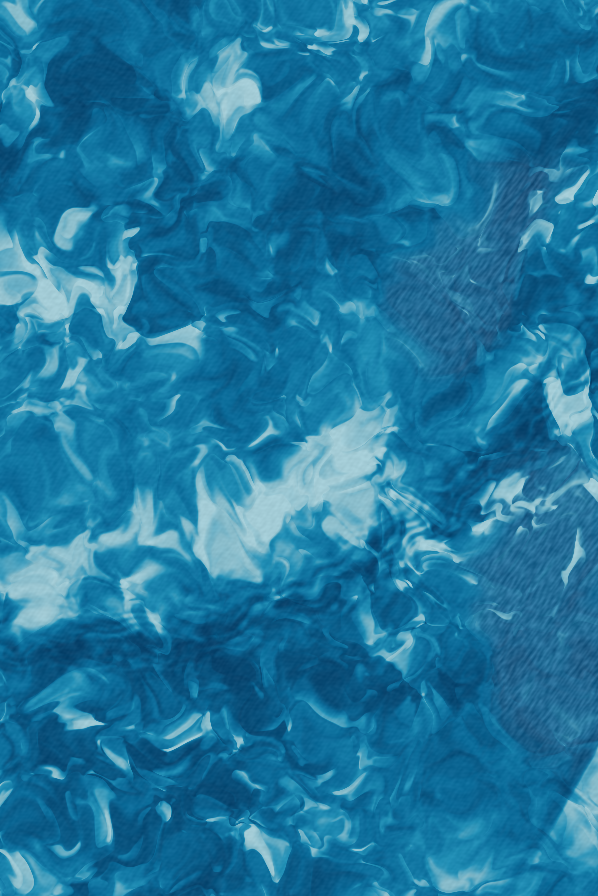
Reproduce this texture procedurally as a Shadertoy shader.

```glsl
// Blue tie-dyed cloth: ragged pale blots, dark diagonal folds and sheer violet weave.

// Dye colours from deep to bleached, and the tone at which each one is reached
const int SHADES = 8;
const vec3 DYE[SHADES] = vec3[SHADES](
    vec3(0.03, 0.26, 0.42), vec3(0.035, 0.33, 0.50), vec3(0.045, 0.42, 0.60),
    vec3(0.075, 0.48, 0.65), vec3(0.13, 0.56, 0.71), vec3(0.31, 0.64, 0.75),
    vec3(0.52, 0.73, 0.79), vec3(0.64, 0.80, 0.84));
const float TONE[SHADES] = float[SHADES](-2.5, -1.28, -0.36, 0.36, 0.92, 1.37, 1.96, 3.2);
const vec3 VEIL_COLOR = vec3(0.25, 0.40, 0.55);

const float TONE_OFFSET = -0.26;
const float FLAKE_STRENGTH = 0.62;
const float FLAKE_EDGE = 0.012;
const float SPOT_STRENGTH = 1.3;
const float BLEACH = 1.9;
const float FOLD_DEPTH = 1.2;
const float VEIL_OPACITY = 0.42;
const float WEAVE_CONTRAST = 0.013;

vec2 hashGradient(vec2 cell) {
    vec3 h = fract(cell.xyx * vec3(0.1031, 0.1030, 0.0973));
    h += dot(h, h.yzx + 33.33);
    float angle = 6.2832 * fract((h.x + h.y) * h.z);
    return vec2(cos(angle), sin(angle));
}

// Gradient noise scaled to a spread of about one
float noise(vec2 p) {
    vec2 i = floor(p), f = p - i;
    vec2 u = f * f * f * (f * (f * 6.0 - 15.0) + 10.0);
    vec2 e = vec2(1.0, 0.0);
    float low = mix(dot(hashGradient(i), f), dot(hashGradient(i + e), f - e), u.x);
    float high = mix(dot(hashGradient(i + e.yx), f - e.yx),
                     dot(hashGradient(i + 1.0), f - 1.0), u.x);
    return 4.6 * mix(low, high, u.y);
}

vec2 noise2(vec2 p) {
    return vec2(noise(p + 17.3), noise(p.yx + 71.9));
}

mat2 rotation(float a) {
    return mat2(cos(a), sin(a), -sin(a), cos(a));
}

// Soft stroke from a to b
float stroke(vec2 p, vec2 a, vec2 b, float width) {
    vec2 ab = b - a;
    vec2 offset = p - a - ab * clamp(dot(p - a, ab) / dot(ab, ab), 0.0, 1.0);
    return exp(-dot(offset, offset) / (width * width));
}

// Soft-edged tilted ellipse
float patchMask(vec2 p, vec2 center, vec2 radius, float tilt) {
    return 1.0 - smoothstep(0.6, 1.1, length((rotation(-tilt) * (p - center)) / radius));
}

// Small ragged flakes: crisp on one side, fading on the other
float flakes(vec2 p) {
    float sum = 0.0, freq = 12.0;
    for (int i = 0; i < 4; i++) {
        vec2 q = rotation(float(i) * 1.1) * p * freq + float(i) * 23.7;
        float body = smoothstep(0.45, 0.45 + FLAKE_EDGE * freq, noise(q));
        sum += body * max(noise(q * 0.7 + 41.0) + 0.2, 0.0);
        freq *= 1.65;
    }
    return sum;
}

vec3 dye(float tone) {
    vec3 color = DYE[0];
    for (int i = 1; i < SHADES; i++)
        color = mix(color, DYE[i], clamp((tone - TONE[i - 1]) / (TONE[i] - TONE[i - 1]), 0.0, 1.0));
    return color;
}

void mainImage(out vec4 fragColor, in vec2 fragCoord) {
    vec2 p = fragCoord / iResolution.y;

    // Feathered run of the dye
    vec2 q = p + 0.010 * noise2(p * 7.0);
    q += 0.007 * noise2(q * 19.0);
    q += 0.0028 * noise2(q * 52.0);

    // Mottled ground, flakes gathered in drifts, and scattered bleached spots
    float ragged = 0.6 * noise(q * 24.0 + 8.0) + 0.4 * noise(q * 50.0);
    float drift = clamp(1.0 + 0.45 * noise(p * 4.0 + 31.0), 0.3, 1.8);
    float tone = TONE_OFFSET + 0.38 * noise(q * 3.0 + 5.0) + 0.3 * noise(q * 6.5 + 9.0)
               + 0.28 * noise(q * 15.0) + 0.22 * noise(q * 34.0 + 2.0) + 0.17 * noise(q * 80.0);
    tone += FLAKE_STRENGTH * drift * flakes(q);
    tone += SPOT_STRENGTH * smoothstep(1.15, 1.9, 0.85 * noise(q * 8.0 + 60.0) + ragged);

    // Curved main fold: signed distance across it and streaks along it
    float run = max(p.x - 0.13, 0.0);
    float across = (p.y - 0.285 - 1.15 * run * run) / sqrt(1.0 + 5.3 * run * run);
    float nearFold = exp(-across * across / 0.0016);
    float streaks = noise(vec2(p.x * 22.0, across * 110.0) + 0.4 * noise2(p * 30.0));
    tone += nearFold * (0.55 * streaks - FOLD_DEPTH * smoothstep(0.03, -0.005, across));

    // Bleached belt above the fold, broken into clumps
    float belt = stroke(q, vec2(0.05, 0.34), vec2(0.16, 0.37), 0.075);
    belt = max(belt, 0.9 * stroke(q, vec2(0.25, 0.43), vec2(0.39, 0.50), 0.055));
    belt = max(belt, 0.9 * stroke(q, vec2(0.44, 0.35), vec2(0.49, 0.40), 0.045));
    float clumps = belt + 0.2 * noise(q * 12.0 + 3.0) + 0.16 * ragged;
    float aboveFold = smoothstep(-0.005, 0.02, max(across, p.x - 0.42));
    tone += BLEACH * aboveFold * smoothstep(0.4, 0.9, clumps) * smoothstep(0.05, 0.4, belt);
    tone += 0.5 * BLEACH * stroke(q, vec2(0.54, 0.58), vec2(0.67, 0.69), 0.025);

    // Straight folds and deep pools
    tone -= FOLD_DEPTH * stroke(p, vec2(0.45, 0.51), vec2(0.68, 0.745), 0.025);
    tone -= 0.8 * FOLD_DEPTH * stroke(p, vec2(0.56, 0.78), vec2(0.68, 0.91), 0.04);
    tone -= 0.5 * stroke(p, vec2(0.28, 0.73), vec2(0.42, 0.72), 0.11);
    tone -= 0.5 * stroke(p, vec2(0.14, 0.16), vec2(0.32, 0.13), 0.13);

    // Pale overlapping hem in the lower right corner
    float hem = dot(p - vec2(0.573, 0.0), normalize(vec2(0.167, -0.094)));
    tone += 1.7 * smoothstep(-0.002, 0.003, hem) * smoothstep(0.03, 0.11, p.y + 0.012 * ragged);
    tone -= 0.9 * exp(-pow((hem + 0.008) / 0.007, 2.0));

    // Sheer violet patches with a slanted weave
    float veil = max(patchMask(q, vec2(0.535, 0.71), vec2(0.15, 0.07), 0.95),
                     patchMask(q, vec2(0.615, 0.32), vec2(0.20, 0.09), 1.75));
    veil *= smoothstep(1.9, 0.8, tone);
    vec3 color = mix(dye(tone), VEIL_COLOR, VEIL_OPACITY * veil);

    float slanted = noise(rotation(-0.95) * p * vec2(75.0, 310.0));
    float level = noise(p * vec2(140.0, 290.0) + 13.0);
    color += WEAVE_CONTRAST * (0.5 * level + (0.5 + 1.5 * veil) * slanted);

    fragColor = vec4(clamp(color, 0.0, 1.0), 1.0);
}
```
